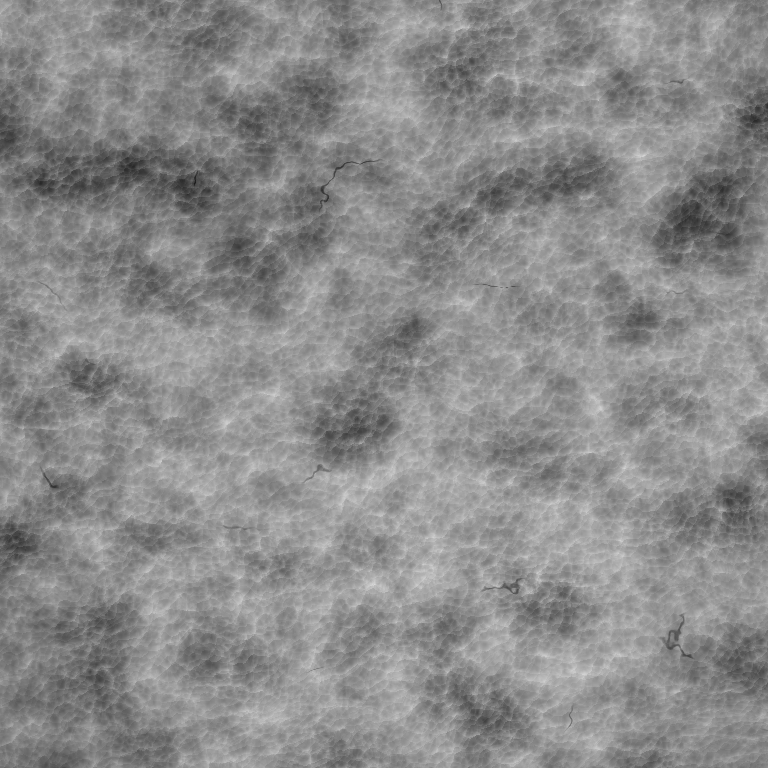
Write a Shadertoy shader that draws this texture map.

```glsl
// Grey pitted rock: soft dark basins, lumpy cells, pale fibrous ridges and fine cracks.

const vec2 LIGHT_DIR = vec2(-0.45, 0.89);
const float BASE_TONE = 0.632;

vec2 hash2(vec2 p) {
    vec3 q = fract(p.xyx * vec3(0.1031, 0.1030, 0.0973));
    q += dot(q, q.yzx + 33.33);
    return fract((q.xx + q.yz) * q.zy);
}

float valueNoise(vec2 p) {
    vec2 i = floor(p), f = fract(p);
    f = f * f * (3.0 - 2.0 * f);
    float low = mix(hash2(i).x, hash2(i + vec2(1, 0)).x, f.x);
    float high = mix(hash2(i + vec2(0, 1)).x, hash2(i + vec2(1, 1)).x, f.x);
    return mix(low, high, f.y);
}

// Offset from the nearest cell centre in xy, random cell value in z.
vec3 nearestCell(vec2 p) {
    vec2 base = floor(p);
    vec3 best = vec3(9.0);
    for (int y = -1; y <= 1; y++)
    for (int x = -1; x <= 1; x++) {
        vec2 id = base + vec2(x, y);
        vec2 rnd = hash2(id);
        vec2 d = p - id - rnd;
        if (dot(d, d) < dot(best.xy, best.xy)) best = vec3(d, rnd.x);
    }
    return best;
}

// Overlapping smooth bowls of random depth, 0 to 1.
float basins(vec2 p) {
    vec2 base = floor(p);
    float open = 1.0;
    for (int y = -1; y <= 1; y++)
    for (int x = -1; x <= 1; x++) {
        vec2 id = base + vec2(x, y);
        float depth = pow(hash2(id + 71.0).y, 3.0);
        float d = length(p - id - hash2(id));
        open *= 1.0 - depth * (1.0 - smoothstep(0.0, 0.95, d));
    }
    return 1.0 - open;
}

// Bowl tone, side light and wavering radial fibres of one cell layer.
float cellLayer(vec2 p, float bowl, float relief, float fibre) {
    vec3 cell = nearestCell(p);
    float d = length(cell.xy);
    float angle = atan(cell.y, cell.x + 1e-5);
    float phase = cell.z * 40.0 + 5.0 * valueNoise(p * 4.0);
    float rays = sin(angle * 13.0 + phase) + sin(angle * 21.0 - phase * 1.7);
    return bowl * (d - 0.42) - relief * dot(cell.xy, LIGHT_DIR)
         + fibre * rays * smoothstep(0.1, 0.6, d);
}

// Thin bright lines along the middle level of the noise.
float veins(vec2 p) {
    float level = abs(2.0 * valueNoise(p) - 1.0);
    return exp(-level * 7.0) - 0.27;
}

// Short dark hairlines, kept only where the sparse mask is high.
float cracks(vec2 p) {
    float jagged = 0.06 * valueNoise(p * 70.0) + 0.03 * valueNoise(p * 160.0);
    float path = abs(valueNoise(p * vec2(6.0, 12.0)) - 0.54 + jagged);
    float mask = smoothstep(0.7, 0.85, valueNoise(p * 17.0 + 37.0));
    return mask * (1.0 - smoothstep(0.002, 0.012, path));
}

vec2 warp(vec2 p) {
    vec2 broad = vec2(valueNoise(p * 9.0), valueNoise(p * 9.0 + 50.0)) - 0.5;
    vec2 fine = vec2(valueNoise(p * 40.0), valueNoise(p * 40.0 + 90.0)) - 0.5;
    return p + 0.022 * broad + 0.006 * fine;
}

void mainImage(out vec4 fragColor, in vec2 fragCoord) {
    vec2 uv = fragCoord / iResolution.xy;
    vec2 p = fragCoord / iResolution.y + 3.0;
    vec2 q = warp(p);

    // Broad light and dark areas
    float basin = basins(q * vec2(11.0, 13.0));
    float tone = BASE_TONE - 0.27 * basin;
    tone -= 0.13 * basins(q * vec2(22.0, 25.0) + 23.0);
    tone += 0.13 * (valueNoise(p * vec2(3.0, 4.0)) - 0.5);

    // Nested lumps, stronger inside the basins
    float lumps = cellLayer(q * 13.0, 0.10, 0.01, 0.007)
                + cellLayer(q * 27.0 + 17.0, 0.13, 0.035, 0.010)
                + cellLayer(q * 52.0 + 41.0, 0.12, 0.055, 0.007)
                + cellLayer(q * 105.0 + 83.0, 0.075, 0.055, 0.0);
    tone += lumps * (0.75 + 0.7 * basin);

    // Pale web, cracks and faint horizontal banding
    tone += 0.015 * veins(q * 26.0) + 0.025 * veins(q * 60.0 + 9.0);
    tone -= 0.2 * cracks(p);
    tone += 0.022 * (valueNoise(p * vec2(5.0, 130.0)) - 0.5);

    // Fine grain and darker rim
    tone += 0.06 * (valueNoise(p * 230.0) - 0.5);
    tone -= 0.08 * smoothstep(0.35, 0.75, length(uv - vec2(0.53, 0.53)));

    fragColor = vec4(vec3(clamp(tone, 0.0, 1.0)), 1.0);
}
```
